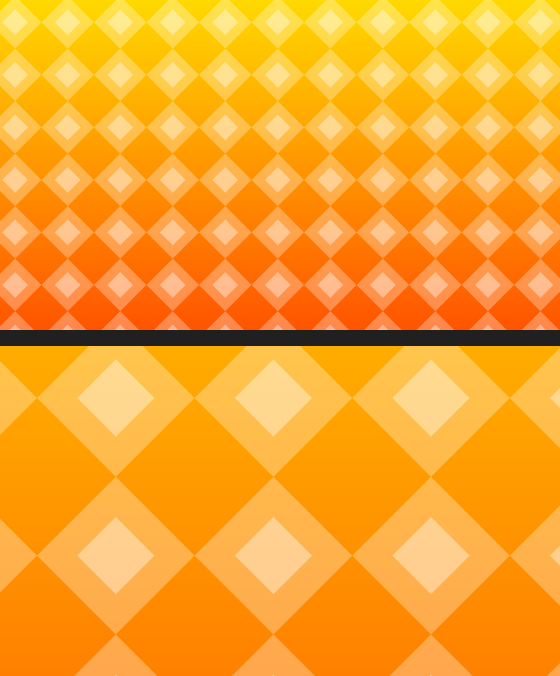
Top: the whole. Bottom: its middle third, enlarged.
Write a Shadertoy shader that draws this pattern.

```glsl
// Coverage of a diamond with the given half-diagonal
float diamond(vec2 p, float halfDiagonal, float blur) {
    float d = abs(p.x) + abs(p.y) - halfDiagonal;
    return 1.0 - smoothstep(-blur, blur, d);
}

void mainImage(out vec4 fragColor, in vec2 fragCoord) {
    // Square cells, measured from the top left corner
    float cellsPerPixel = 10.66 / iResolution.x;
    vec2 fromTopLeft = vec2(fragCoord.x, iResolution.y - fragCoord.y);
    vec2 cell = fract(fromTopLeft * cellsPerPixel - vec2(0.288, 0.424) + 0.5) - 0.5;
    float blur = cellsPerPixel * 0.75;

    // Vertical gradient from orange to yellow
    float height = fragCoord.y / iResolution.y;
    vec3 color = mix(vec3(1.0, 0.33, 0.0), vec3(1.0, 0.85, 0.0), height);

    // Translucent white diamonds, one inside the other
    color = mix(color, vec3(1.0), 0.30 * diamond(cell, 0.5, blur));
    color = mix(color, vec3(1.0), 0.38 * diamond(cell, 0.245, blur));

    fragColor = vec4(color, 1.0);
}
```
